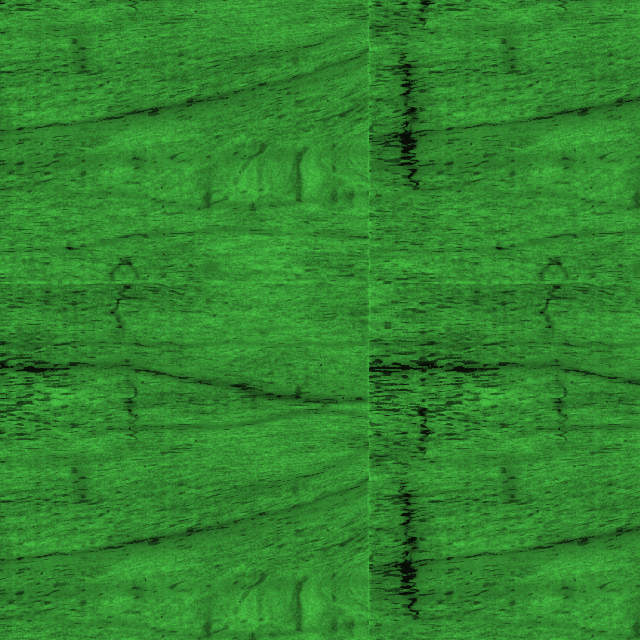
Reproduce this texture procedurally as a Shadertoy shader.

```glsl
float hash(vec2 p) {
    vec3 h = fract(p.xyx * vec3(0.1031, 0.1030, 0.0973));
    h += dot(h, h.yzx + 33.33);
    return fract((h.x + h.y) * h.z);
}

float noise(vec2 p) {
    vec2 i = floor(p), f = fract(p);
    f = f * f * (3.0 - 2.0 * f);
    return mix(mix(hash(i), hash(i + vec2(1, 0)), f.x),
               mix(hash(i + vec2(0, 1)), hash(i + 1.0), f.x), f.y);
}

float fbm(vec2 p) {
    float sum = 0.0, amp = 0.5;
    for (int i = 0; i < 4; i++) {
        sum += amp * noise(p);
        p = p * 2.03 + 17.3;
        amp *= 0.5;
    }
    return sum / 0.9375;
}

float bell(float d, float width) {
    return exp(-d * d / (width * width));
}

float blob(vec2 p, vec2 center, vec2 radius) {
    vec2 d = (p - center) / radius;
    return exp(-dot(d, d));
}

float span(float v, float lo, float hi, float soft) {
    return smoothstep(lo - soft, lo + soft, v) * (1.0 - smoothstep(hi - soft, hi + soft, v));
}

// Ragged vertical split in the wood
float crack(vec2 p, float x, float lo, float hi, float width) {
    float wobble = 0.06 * (fbm(vec2(p.y * 14.0, x * 91.0)) - 0.5)
                 + 0.03 * (noise(vec2(p.y * 130.0, p.x * 40.0)) - 0.5);
    float ragged = width * (0.3 + 1.3 * noise(vec2(p.y * 60.0, x * 37.0)));
    return bell(p.x - x - wobble, ragged) * span(p.y, lo, hi, 0.02);
}

// Dark growth lines sweeping across the board
float growthLines(vec2 p) {
    float x = p.x, y = p.y + 0.02 * (fbm(p * vec2(9, 5)) - 0.5);
    float diagonal = 0.34 + 0.1 * x + 0.1 * x * x * x;
    float upper = mix(0.805, 0.725, smoothstep(0.35, 0.95, x));
    float lower = 0.662 + 0.042 * bell(x - 0.88, 0.15);
    float low = 0.075 + 0.05 * smoothstep(0.2, 0.65, x) - 0.018 * smoothstep(0.7, 1.0, x);
    return 0.9 * bell(y - diagonal, 0.008) + 0.4 * bell(y - diagonal + 0.02, 0.022)
         + bell(y - upper, 0.009) + 0.3 * bell(y - upper - 0.012, 0.02)
         + bell(y - lower, 0.008) * smoothstep(0.3, 0.5, x)
         + 0.55 * bell(y - low, 0.007) + 0.6 * bell(y - 0.858, 0.006)
         + 0.5 * bell(y - diagonal - 0.07, 0.012) * smoothstep(0.5, 0.9, x)
         + 0.45 * bell(y - 0.2 - 0.02 * sin(x * 7.0), 0.009)
         + 0.4 * bell(y - 0.27 - 0.04 * x, 0.015);
}

// Knots, smudges and splits
float flaws(vec2 p) {
    vec2 w = p + 0.025 * (vec2(fbm(p * 45.0), fbm(p * 45.0 + 9.0)) - 0.5);
    float arch = bell(length((w - vec2(0.432, 0.008)) * vec2(1.2, 0.8)) - 0.034, 0.008)
               * smoothstep(0.0, 0.02, p.y);
    return 1.1 * crack(p, 0.09, 0.23, 0.54, 0.010) + 0.7 * crack(p, 0.102, 0.22, 0.42, 0.007)
         + 0.45 * blob(p, vec2(0.095, 0.39), vec2(0.03, 0.15))
         + crack(p, 0.12, 0.60, 0.72, 0.008)
         + crack(p, 0.425, 0.88, 1.05, 0.011) + crack(p, 0.448, 0.63, 0.78, 0.009)
         + arch + 0.8 * blob(w, vec2(0.46, 0.28), vec2(0.024, 0.017))
         + 0.6 * blob(w, vec2(0.325, 0.54), vec2(0.018, 0.05))
         + 0.4 * blob(w, vec2(0.28, 0.59), vec2(0.09, 0.018))
         + 0.8 * blob(w, vec2(0.302, 0.082), vec2(0.009, 0.015))
         + 0.8 * blob(w, vec2(0.635, 0.035), vec2(0.018, 0.013))
         + 0.5 * blob(w, vec2(0.625, 0.22), vec2(0.010, 0.025))
         + 0.6 * blob(w, vec2(0.75, 0.89), vec2(0.028, 0.010));
}

// Sparse small pits
float pits(vec2 p) {
    vec2 cell = floor(p * 24.0);
    vec2 center = 0.2 + 0.6 * vec2(hash(cell + 5.0), hash(cell + 31.0));
    float radius = 0.03 + 0.05 * hash(cell + 71.0);
    float d = length(fract(p * 24.0) - center);
    return (1.0 - smoothstep(radius * 0.5, radius * 1.6, d)) * step(0.95, hash(cell));
}

void mainImage(out vec4 fragColor, in vec2 fragCoord) {
    vec2 uv = fragCoord / iResolution.xy;
    vec2 p = fract((uv - vec2(0.577, 0.557)) / 0.671);

    // Grain bends along the growth lines and around the eye
    float eye = blob(p, vec2(0.265, 0.732), vec2(0.11, 0.03));
    float tilt = (0.1 * p.x + 0.1 * p.x * p.x * p.x) * span(p.y, 0.25, 0.62, 0.1);
    float bend = 0.05 * fbm(p * vec2(3, 5)) - tilt - 0.5 * eye * (p.y - 0.732);
    vec2 g = vec2(p.x, p.y + bend);
    float broad = fbm(g * vec2(4, 16)) - 0.5;
    float streak = fbm(g * vec2(14, 100)) - 0.5;
    float fiber = noise(g * vec2(75, 280)) - 0.5;
    float speckle = noise(p * vec2(290, 340)) - 0.5;

    // Rough, dark wood on the left fading to smooth wood on the right
    float left = 1.0 - smoothstep(0.0, 0.5, p.x);
    float rough = 0.3 + 0.35 * left
                + 0.6 * span(p.y, 0.65, 0.83, 0.04) * (1.0 - smoothstep(0.2, 0.5, p.x));
    float tone = 0.56 + 0.21 * broad + (0.19 + 0.1 * rough) * streak
               + (0.11 + 0.07 * rough) * fiber + 0.17 * speckle;

    // Short dark flecks gather in patches and along the lines
    float lines = growthLines(p), marks = flaws(p);
    float fleck = noise(g * vec2(48, 260) + 7.0) + 0.4 * streak + 0.35 * speckle;
    float density = 0.28 * rough - 0.4 * broad + 0.15 * lines + 0.15 * marks;
    float flecks = smoothstep(0.86, 1.12, fleck + density);
    tone -= 0.3 * flecks * (0.6 + 0.4 * rough);
    tone += 0.13 * eye + 0.04 * (noise(p * vec2(70, 4)) - 0.5);
    tone += 0.03 * smoothstep(0.35, 0.8, p.x) * span(p.y, 0.0, 0.35, 0.08) - 0.02 * left;

    float broken = smoothstep(-0.3, 0.4, streak + fiber * 0.7 + speckle * 0.5);
    tone -= 0.27 * lines * (0.2 + 0.8 * broken);
    tone -= 0.27 * marks * (0.3 + 0.9 * broken) + 0.25 * pits(p);

    // Pale joints between the repeats
    float sideJoint = bell(min(p.x, 1.0 - p.x), 0.004);
    float flatJoint = bell(p.y - 0.003, 0.004) + 0.5 * bell(p.y, 0.022) * noise(p * vec2(60, 90));
    tone += 0.10 * sideJoint + 0.11 * flatJoint * (0.4 + 0.6 * noise(p * vec2(90, 40)));

    tone = clamp(tone, 0.06, 0.74);
    fragColor = vec4(vec3(0.355, 1.0, 0.335) * tone + vec3(0.009, 0.0, 0.008), 1.0);
}
```
